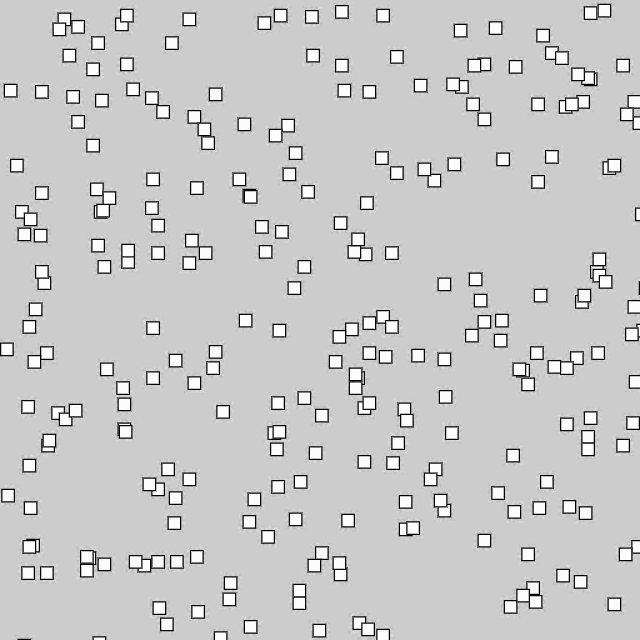
This pattern is drawn by a WebGL 1 fragment shader. Its source:

```glsl
precision highp float;
// Small white squares with thin black outlines, scattered at random over flat grey.
// Each coarse cell holds a random number of squares, painted in a fixed order so
// overlaps stay consistent; a faint gradient-noise ripple surrounds the outlines.

uniform vec2 u_resolution;

#define CELLS 8.0             // coarse cells per canvas side
#define SLOTS 12              // most squares one cell can hold
#define FILL 0.365            // chance that a slot is used
#define GRID 512.0            // placement steps per canvas side
#define SIDE (11.0 / GRID)    // outer side of a square
#define OUTLINE (1.0 / GRID)  // outline thickness
#define RIPPLE 0.11           // strength of the ripple
#define RIPPLE_REACH (4.0 / GRID)
#define RIPPLE_SCALE 210.0
#define SEED 23.0

const vec3 GREY = vec3(0.80);
const vec3 WHITE = vec3(0.99);
const vec3 BLACK = vec3(0.02);

vec3 hash3(vec3 p) {
  p = fract(p * vec3(0.1031, 0.1030, 0.0973));
  p += dot(p, p.yxz + 33.33);
  return fract((p.xxy + p.yxx) * p.zyx);
}

float gradientDot(vec2 corner, vec2 p) {
  float angle = 6.2832 * hash3(vec3(corner, SEED)).x;
  return dot(vec2(cos(angle), sin(angle)), p - corner);
}

float gradientNoise(vec2 p) {
  vec2 i = floor(p), f = p - i;
  vec2 s = f * f * f * (f * (f * 6.0 - 15.0) + 10.0);
  float low = mix(gradientDot(i, p), gradientDot(i + vec2(1.0, 0.0), p), s.x);
  float high = mix(gradientDot(i + vec2(0.0, 1.0), p), gradientDot(i + 1.0, p), s.x);
  return mix(low, high, s.y);
}

float squareDistance(vec2 p, float halfSide) {
  vec2 d = abs(p) - halfSide;
  return max(d.x, d.y);
}

void main() {
  float pixel = 1.0 / min(u_resolution.x, u_resolution.y);
  vec2 p = gl_FragCoord.xy * pixel;

  // Anchors are upper left corners; shift so that they act as centres.
  vec2 q = p - 0.5 * SIDE * vec2(1.0, -1.0);
  vec2 base = floor(q * CELLS - 0.5);

  vec3 ink = vec3(0.0);
  float cover = 0.0;
  float nearest = 1.0;

  // A square is far smaller than a cell, so the 2 x 2 closest cells suffice.
  for (int y = 0; y < 2; y++) {
    for (int x = 0; x < 2; x++) {
      vec2 cell = base + vec2(float(x), float(y));
      if (min(cell.x, cell.y) < 0.0 || max(cell.x, cell.y) >= CELLS) continue;
      for (int k = 0; k < SLOTS; k++) {
        vec3 h = hash3(vec3(cell, float(k)) + SEED);
        if (h.z > FILL) continue;
        vec2 anchor = floor((cell + h.xy) / CELLS * GRID) / GRID;
        float d = squareDistance(q - anchor, 0.5 * SIDE);
        float outer = clamp(0.5 - d / pixel, 0.0, 1.0);
        float inner = clamp(0.5 - (d + OUTLINE) / pixel, 0.0, 1.0);
        ink = mix(ink, mix(BLACK, WHITE, inner), outer);
        cover = max(cover, outer);
        nearest = min(nearest, d);
      }
    }
  }

  // Ground with a faint ripple that fades away from the squares.
  float fade = 1.0 - smoothstep(0.5 * RIPPLE_REACH, RIPPLE_REACH, nearest);
  vec3 ground = GREY;
  if (fade > 0.0) ground += RIPPLE * fade * gradientNoise(p * RIPPLE_SCALE);

  // Ink mixed from zero is already weighted by its coverage.
  gl_FragColor = vec4(ground * (1.0 - cover) + ink, 1.0);
}
```
